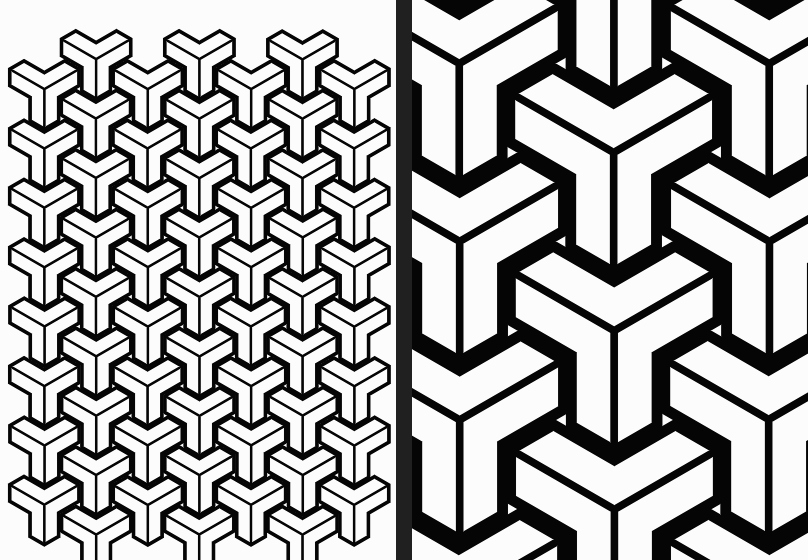
Left, the full canvas; right, a detail of the centre.
Write a Shadertoy shader that draws this pattern.

```glsl
// Interlocking three-armed blocks in black line on white, staggered in seven columns.
// Each block is a distance field folded to one sixth of itself; the nearby blocks
// are merged, so their outlines fuse into heavy bands with white faces between.

const float PITCH = 0.1061;               // block spacing, in canvas heights
const vec2  FIRST_JOINT = vec2(0.0794, 0.8411); // joint of the top left block
const int   COLUMNS = 7;
const float ROWS_EVEN = 8.0;
const float ROWS_ODD = 9.0;

// Lengths below are in units of the block spacing.
const float COLUMN_STEP = 0.869;
const float ARM_LENGTH = 0.664;
const float ARM_HALF_WIDTH = 0.233;
const float OUTLINE_OUT = 0.038;          // outline beyond the block edge
const float OUTLINE_IN = 0.023;           // outline inside the block edge
const float SPINE_HALF_WIDTH = 0.0215;
const float WOBBLE = 0.006;               // hand-drawn offset of each block

const vec3 INK = vec3(0.02);
const vec3 PAPER = vec3(0.99);

vec2 hash22(vec2 p) {
    vec3 q = fract(p.xyx * vec3(0.1031, 0.1030, 0.0973));
    q += dot(q, q.yzx + 33.33);
    return fract((q.xx + q.yz) * q.zy);
}

// Mirrors p to the negative side of the line through the origin.
vec2 foldAcross(vec2 p, vec2 normal) {
    return p - 2.0 * max(dot(p, normal), 0.0) * normal;
}

// Returns the distance to the block edge (x) and to the nearest spine (y).
vec2 blockDistances(vec2 p) {
    p.x = abs(p.x);
    p = foldAcross(p, vec2(-0.5, 0.866025));
    p = foldAcross(p, vec2(0.5, 0.866025));
    float side = p.x - ARM_HALF_WIDTH;
    float tip = dot(p + vec2(0.0, ARM_LENGTH), vec2(0.5, -0.866025));
    return vec2(max(side, tip), abs(p.x));
}

float coverage(float dist, float pixel) {
    return 1.0 - smoothstep(-0.6 * pixel, 0.6 * pixel, dist);
}

void mainImage(out vec4 fragColor, in vec2 fragCoord) {
    vec2 p = (fragCoord / iResolution.y - FIRST_JOINT) / PITCH;
    float pixel = 1.0 / (iResolution.y * PITCH);
    float body = 1e3;
    float face = 1e3;

    // Merge the blocks near this point in every column.
    for (int c = 0; c < COLUMNS; c++) {
        float odd = float(c & 1);
        float lastRow = mix(ROWS_EVEN, ROWS_ODD, odd) - 1.0;
        float top = 0.5 * odd;
        float nearest = round(top - p.y);
        for (int k = -1; k <= 1; k++) {
            float row = clamp(nearest + float(k), 0.0, lastRow);
            vec2 joint = vec2(float(c) * COLUMN_STEP, top - row);
            joint += WOBBLE * (hash22(vec2(float(c), row) + 7.0) - 0.5);
            vec2 d = blockDistances(p - joint);
            body = min(body, d.x);
            face = min(face, max(d.x + OUTLINE_IN, SPINE_HALF_WIDTH - d.y));
        }
    }

    // Ink covers the outlined body except the faces.
    float ink = coverage(body - OUTLINE_OUT, pixel) * (1.0 - coverage(face, pixel));
    fragColor = vec4(mix(PAPER, INK, ink), 1.0);
}
```
